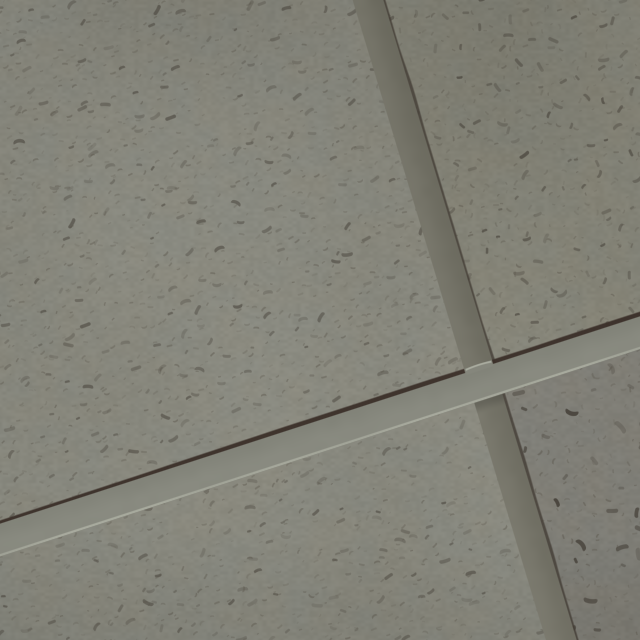
A Shadertoy shader for this texture:

```glsl
float hash(vec2 p) {
    return fract(sin(dot(p, vec2(127.1, 311.7))) * 43758.5453);
}

float noise(vec2 p) {
    vec2 i = floor(p), f = fract(p);
    f = f * f * (3.0 - 2.0 * f);
    return mix(mix(hash(i), hash(i + vec2(1, 0)), f.x),
               mix(hash(i + vec2(0, 1)), hash(i + vec2(1, 1)), f.x), f.y);
}

// Soft band of the given half width around d = 0
float band(float d, float halfWidth, float blur) {
    return 1.0 - smoothstep(halfWidth - blur, halfWidth + blur, abs(d));
}

// Scattered short, slightly bent pits; one candidate per cell
float pits(vec2 p, float density, float spread, float blur) {
    vec2 cell = floor(p);
    float dark = 0.0;
    for (int y = -1; y <= 1; y++)
    for (int x = -1; x <= 1; x++) {
        vec2 id = cell + vec2(x, y);
        if (hash(id + 5.3) > density) continue;
        vec2 q = p - id - vec2(hash(id), hash(id + 17.7));
        float angle = 0.45 + spread * (hash(id + 31.1) + hash(id + 8.9) - 1.0);
        float c = cos(angle), s = sin(angle);
        q = vec2(c * q.x + s * q.y, c * q.y - s * q.x);
        q.y += (hash(id + 61.0) - 0.5) * 3.0 * q.x * q.x;
        float size = hash(id + 43.9);
        q.x -= clamp(q.x, -0.04 - 0.15 * size, 0.04 + 0.15 * size);
        float shade = mix(0.3, 1.0, pow(hash(id + 77.3), 1.5));
        dark = max(dark, shade * band(length(q), 0.045 + 0.04 * size, blur));
    }
    return dark;
}

void mainImage(out vec4 fragColor, in vec2 fragCoord) {
    vec2 uv = fragCoord / iResolution.xy;
    float blur = max(0.0012, 0.8 / iResolution.y);

    // Signed distances to the two rail centre lines
    float across = (uv.y - 0.156 - 0.324 * uv.x) / 1.051;
    float down = (uv.x - 0.877 + 0.302 * uv.y) / 1.045;
    vec2 panel = step(0.0, vec2(down, across));
    float nearCorner = panel.x * (1.0 - panel.y);

    // Panel base with broad light and fine grain
    vec3 color = mix(vec3(0.535, 0.535, 0.495), vec3(0.52, 0.517, 0.47), panel.x);
    color = mix(color, vec3(0.495, 0.49, 0.46), nearCorner);
    color *= 1.0 - 0.06 * smoothstep(0.6, 1.1, uv.y) - 0.04 * smoothstep(0.2, 0.0, uv.y);
    color += 0.025 * (noise(uv * 5.0) - 0.5);
    color += 0.028 * (noise(uv * vec2(150, 210)) - 0.5);
    color += vec3(0.01, 0.0, -0.01) * (noise(uv * 28.0) - 0.5);

    // Coarse and fine pits, larger and darker in the nearest panel
    vec2 p = uv + panel * vec2(3.7, 5.9);
    float coarse = mix(30.0, 22.0, nearCorner);
    float spread = mix(1.0, 2.2, panel.x);
    float pit = pits(p * coarse, 0.62, spread, blur * coarse);
    float speck = pits(p * 56.0 + 9.0, 0.65, spread, blur * 56.0);
    float depth = 0.55 + 0.1 * panel.x + 0.2 * nearCorner;
    color = mix(color, vec3(0.26, 0.24, 0.21), pit * depth);
    color = mix(color, vec3(0.34, 0.32, 0.28), speck * 0.45);

    // Upright rail with an uneven shadow on its right
    float gap = 0.002 + 0.0025 * noise(vec2(uv.y * 14.0, 2.0));
    color = mix(color, vec3(0.26, 0.235, 0.205), 0.8 * band(down - 0.0235, gap, blur * 1.3));
    vec3 upright = mix(vec3(0.47, 0.465, 0.42), vec3(0.43, 0.425, 0.38),
                       smoothstep(-0.023, 0.023, down));
    upright += 0.025 * (0.5 - uv.y) + 0.01 * (noise(uv * 60.0) - 0.5);
    float onUpright = band(down, 0.023, blur);
    color = mix(color, upright, onUpright);
    color *= 1.0 - 0.14 * onUpright * smoothstep(-0.045, -0.025, across) * (1.0 - panel.y);

    // Dark gap above the crossing rail, broken where the upright meets it
    float seam = 0.003 + 0.0018 * smoothstep(0.0, 0.6, uv.x)
               + 0.001 * noise(vec2(uv.x * 18.0, 7.0));
    color = mix(color, vec3(0.23, 0.185, 0.16),
                0.95 * band(across - 0.026, seam, blur * 1.3) * (1.0 - onUpright));

    // Crossing rail with a bright lower lip
    vec3 rail = vec3(0.535, 0.54, 0.5) - 0.025 * smoothstep(-0.01, 0.024, across);
    rail += 0.008 * (noise(uv * 50.0) - 0.5);
    float lip = band(across + 0.0225, 0.0018, blur);
    rail = mix(rail, vec3(0.67, 0.68, 0.63), lip * (0.65 + 0.35 * noise(vec2(uv.x * 9.0, 3.0))));
    color = mix(color, rail, band(across, 0.0245, blur));

    // Raised tab at the joint with a glint along its edge
    float tab = band(down, 0.022, blur) * band(across - 0.026, 0.005, blur);
    color = mix(color, vec3(0.52, 0.525, 0.485), tab);
    float glint = band(down, 0.021, blur) * band(across - 0.03 + 3.0 * down * down, 0.0014, blur);
    color = mix(color, vec3(0.7, 0.71, 0.66), 0.8 * glint);

    fragColor = vec4(clamp(color, 0.0, 1.0), 1.0);
}
```
